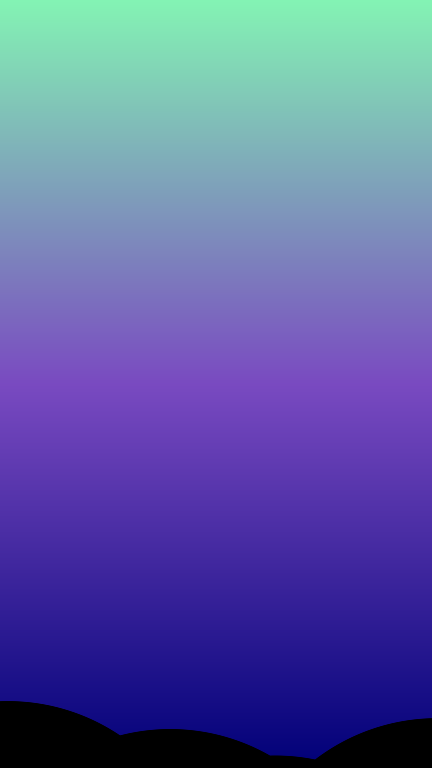
A WebGL 1 fragment shader for this background:

```glsl
precision highp float;

uniform vec2 u_resolution;

// Vertical sky: navy at the base, violet halfway, mint at the top
vec3 skyColor(float height) {
    vec3 navy = vec3(0.0, 0.0, 0.47);
    vec3 violet = vec3(0.475, 0.29, 0.755);
    vec3 mint = vec3(0.515, 0.955, 0.705);
    vec3 lower = mix(navy, violet, clamp(height * 2.0, 0.0, 1.0));
    return mix(lower, mint, clamp(height * 2.0 - 1.0, 0.0, 1.0));
}

// Signed distance to the union of round hills, in canvas widths
float hillDistance(vec2 p) {
    vec4 peakX = vec4(0.018, 0.394, 0.637, 1.012);
    vec4 peakY = vec4(0.155, 0.0903, 0.029, 0.1155);
    float radius = 0.465;
    float nearest = 10.0;
    for (int i = 0; i < 4; i++) {
        vec2 center = vec2(peakX[i], peakY[i] - radius);
        nearest = min(nearest, length(p - center) - radius);
    }
    return nearest;
}

void main() {
    vec2 p = gl_FragCoord.xy / u_resolution.x;
    vec3 color = skyColor(gl_FragCoord.y / u_resolution.y);

    // Black hills with a one-pixel soft edge
    float edge = hillDistance(p) * u_resolution.x;
    color *= smoothstep(-0.5, 0.5, edge);

    gl_FragColor = vec4(color, 1.0);
}
```
